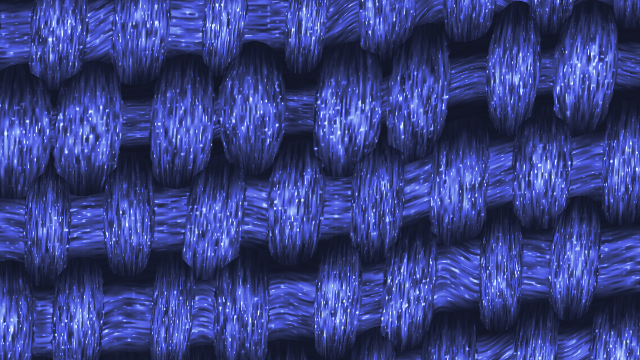
Give the GLSL for this texture, as a Shadertoy shader.

```glsl
// Macro view of a plain weave: bulging blue warp threads crossing tilted weft bands.
#define ORIGIN vec2(0.026, 0.095)
#define PITCH vec2(0.1146, 0.27)
#define ROW_TILT 0.075
#define ROW_BEND 0.055
#define WARP_LEAN 0.127
#define WARP_HALF_WIDTH 0.071
#define WARP_HALF_LENGTH 0.64
#define WEFT_HALF_HEIGHT 0.39
#define JITTER 0.1
#define FIBRES 15.0
#define SPARKLE 1.0

// Arithmetic hash of a 2D cell, 0 to 1
float hash(vec2 p) {
    vec3 q = fract(p.xyx * 0.1031);
    q += dot(q, q.yzx + 33.33);
    return fract((q.x + q.y) * q.z);
}

float noise(vec2 p) {
    vec2 cell = floor(p), f = fract(p);
    f = f * f * (3.0 - 2.0 * f);
    float low = mix(hash(cell), hash(cell + vec2(1, 0)), f.x);
    float high = mix(hash(cell + vec2(0, 1)), hash(cell + vec2(1, 1)), f.x);
    return mix(low, high, f.y);
}

// Streaks running along y: coarse strands plus fine fibres
float fibreNoise(vec2 p) {
    return 0.27 * noise(p * vec2(0.4, 0.8)) + 0.73 * noise(p * vec2(1.15, 1.8) + 31.7);
}

// Short bright glints on single fibres
float glints(vec2 p) {
    return pow(noise(p * vec2(1.4, 5.0) + 71.3), 7.0);
}

// Tone to colour, from deep shadow to pale highlight
vec3 threadColor(float tone) {
    vec3 color = mix(vec3(0.06, 0.075, 0.135), vec3(0.19, 0.22, 0.43), clamp(tone / 0.33, 0.0, 1.0));
    color = mix(color, vec3(0.24, 0.28, 0.64), clamp((tone - 0.33) / 0.15, 0.0, 1.0));
    color = mix(color, vec3(0.29, 0.34, 0.87), clamp((tone - 0.48) / 0.12, 0.0, 1.0));
    color = mix(color, vec3(0.37, 0.43, 0.89), clamp((tone - 0.60) / 0.12, 0.0, 1.0));
    color = mix(color, vec3(0.56, 0.67, 0.96), clamp((tone - 0.72) / 0.24, 0.0, 1.0));
    return mix(color, vec3(0.88, 0.93, 1.0), clamp((tone - 0.96) / 0.4, 0.0, 1.0));
}

// The one row whose warps spread wide and squeeze the weft
float looseness(float row) {
    return exp(-4.0 * (row - 2.0) * (row - 2.0));
}

// Horizontal band with slightly wavy fibres
float weftTone(float x, float rowPos) {
    float row = floor(rowPos + 0.5);
    float loose = looseness(row);
    float d = (rowPos - row) / (WEFT_HALF_HEIGHT * (1.0 - 0.3 * loose));
    float wave = 0.7 * (noise(vec2(x * 9.0, row * 7.0)) - 0.5);
    vec2 grain = vec2((d + wave) * FIBRES, x * 16.0 + row * 23.0);
    float arch = 1.0 - smoothstep(0.4, 1.0, abs(d + 0.06));
    float tone = mix(0.04, 0.56, arch) * (0.2 + 1.4 * fibreNoise(grain));
    return (tone + 0.6 * SPARKLE * arch * glints(grain)) * (1.0 - 0.25 * loose);
}

void mainImage(out vec4 fragColor, in vec2 fragCoord) {
    vec2 p = fragCoord / iResolution.y;
    float pixel = 1.5 / iResolution.y;

    // Weave coordinates: rows climb to the right, warps lean with height
    float rise = ROW_TILT * p.x + ROW_BEND * smoothstep(0.95, 1.35, p.x);
    vec2 weave = (p - ORIGIN - vec2(0.0, rise)) / PITCH;
    weave.x -= WARP_LEAN * (weave.y - 1.5);
    vec2 nearest = floor(weave + 0.5);

    float warpTone = 0.0, warpCover = 0.0, front = -2.0, shadow = 1.0;

    // Warp bulges on top of the weft, on alternate crossings
    for (int j = -1; j <= 1; j++)
    for (int i = -1; i <= 1; i++) {
        vec2 id = nearest + vec2(i, j);
        if (mod(id.x + id.y, 2.0) > 0.5) continue;
        float seed = hash(id + 40.0), seedB = hash(id + 83.0), seedC = hash(id + 127.0);
        float loose = looseness(id.y);

        // Local frame: a runs across the thread, b along it; even warps sit in pairs
        float halfWidth = WARP_HALF_WIDTH * (0.82 + 0.34 * seed + 0.22 * loose);
        float b = (weave.y - id.y - JITTER * (seedB - 0.5)) / (WARP_HALF_LENGTH * (1.0 + 0.08 * loose));
        float pairing = 0.14 * cos(1.5707963 * id.x);
        float center = id.x + pairing + JITTER * (seedC - 0.5) * (1.0 + 1.5 * b);
        float a = (weave.x - center) * PITCH.x / halfWidth;

        // Barrel outline, tapered where the thread dives under
        float taper = 1.0 - (0.1 + 0.2 * seedB + 0.18 * loose) * b * b;
        float profile = taper * sqrt(max(0.0, 1.0 - pow(abs(b), 10.0)));
        float edge = profile - abs(a) + 0.08 * (noise(vec2(b * 12.0, a * 2.0) + id * 13.0) - 0.5);
        shadow = min(shadow, mix(1.0, smoothstep(-0.4, 0.05, -edge), step(abs(b), 1.1)));
        float cover = clamp(edge * halfWidth / pixel + 0.5, 0.0, 1.0) * step(abs(b), 1.0);
        float height = 1.0 - b * b - 0.4 * a * a;
        if (cover <= 0.0 || height < front) continue;

        // Round shading, ragged sheen, fibres and glints
        float u = clamp(a / taper, -1.0, 1.0);
        vec2 grain = vec2(u * FIBRES, b * 3.8) + id * vec2(37.0, 19.0);
        float ragged = 0.25 * (noise(vec2(grain.x * 0.6, id.y)) - 0.5);
        float arch = 1.0 - smoothstep(0.12, 0.98, abs(b + 0.1 + ragged));
        float roundness = sqrt(max(0.0, 1.0 - u * u));
        float tone = mix(0.06, 0.72, arch) * mix(0.45, 1.0, roundness);
        tone *= (0.13 + 1.5 * fibreNoise(grain)) * (0.9 + 0.2 * seedC);
        tone += SPARKLE * arch * glints(grain);
        warpTone = mix(warpTone, tone, warpCover > 0.0 ? cover : 1.0);
        warpCover = max(warpCover, cover);
        front = mix(front, height, cover);
    }

    float tone = mix(weftTone(p.x, weave.y) * mix(0.3, 1.0, shadow), warpTone, warpCover);
    tone *= 0.85 + 0.24 * noise(p * 11.0);
    fragColor = vec4(threadColor(tone), 1.0);
}
```
